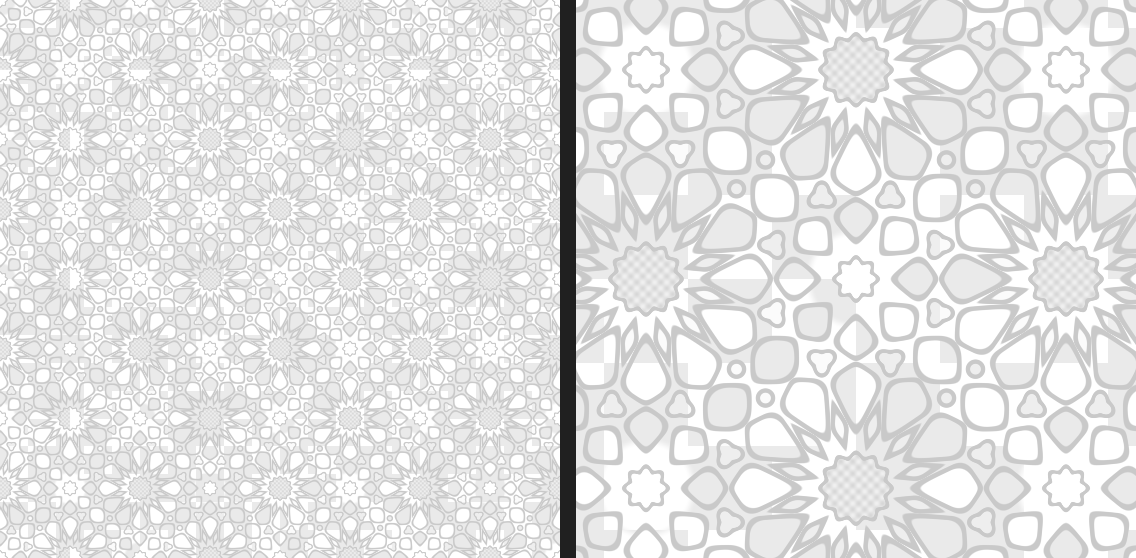
Left: the whole. Right: its middle third, enlarged.
Give the GLSL for this pattern, as a WebGL 1 fragment shader.

```glsl
precision highp float;
uniform vec2 u_resolution;

#define CELLS 8.0
#define LINE_HALF 0.0105
#define PATCHES 20.0
#define PATCH_FLIP 0.68
#define HATCH 110.0
#define WHITE vec3(1.0)
#define PALE vec3(0.918)
#define LINE_GREY vec3(0.79)

const float PI = 3.14159265;

float hash(vec2 p) {
  p = fract(p * vec2(0.1031, 0.1137));
  p += dot(p, p.yx + 33.3);
  return fract((p.x + p.y) * p.x * 7.3);
}

float smoothMax(float a, float b, float k) {
  float h = max(k - abs(a - b), 0.0) / k;
  return max(a, b) + 0.25 * h * h * k;
}

// Rotates a point into the sector around the nearest of n spokes
vec2 foldSpokes(vec2 p, float n, float offset) {
  float sector = 2.0 * PI / n;
  float a = mod(atan(p.y, p.x) - offset + 0.5 * sector, sector) - 0.5 * sector;
  return length(p) * vec2(cos(a), sin(a));
}

// Rounded kite along x: tips at inner and outer, widest at shoulder
float kite(vec2 q, float inner, vec2 shoulder, float outer, float bend) {
  float y = length(vec2(q.y, bend));
  vec2 nearSide = normalize(vec2(-shoulder.y, shoulder.x - inner));
  vec2 farSide = normalize(vec2(shoulder.y, outer - shoulder.x));
  return smoothMax(dot(vec2(q.x - inner, y), nearSide),
                   dot(vec2(q.x - outer, y), farSide), 3.0 * bend);
}

float lobedDisc(vec2 q, float n, float radius, float lobe) {
  return length(q) - radius - lobe * cos(n * atan(q.y, q.x));
}

// Triangle with the small star at (0,0) and the rosette at (1,0)
vec2 foldTile(vec2 g) {
  vec2 p = abs(mod(g + 1.0, 2.0) - 1.0);
  if (p.x + p.y > 1.0) p = 1.0 - p.yx;
  return p.y > p.x ? p.yx : p;
}

void main() {
  vec2 uv = gl_FragCoord.xy / u_resolution;
  vec2 g = uv * CELLS;
  float soft = 0.6 * CELLS / min(u_resolution.x, u_resolution.y);
  vec2 p = foldTile(g);
  vec2 b = vec2(1.0 - p.x, p.y);
  float rosetteAngle = atan(b.y, b.x);

  // Rosette parts
  float petals = kite(foldSpokes(b, 12.0, 0.0), 0.235, vec2(0.515, 0.129), 0.608, 0.022);
  float spikes = kite(foldSpokes(b, 12.0, PI / 12.0), 0.2, vec2(0.3, 0.036), 0.42, 0.006);
  float hub = lobedDisc(b, 12.0, 0.158, 0.012);

  // Small star parts
  float drops = kite(foldSpokes(p, 8.0, 0.0), 0.155, vec2(0.305, 0.117), 0.396, 0.022);
  float star = lobedDisc(p, 8.0, 0.093, 0.011);

  // Shields on the diagonal and knots at the joints
  vec2 diagonal = vec2(p.x + p.y, p.y - p.x) * sqrt(0.5);
  float shields = kite(diagonal, 0.385, vec2(0.545, 0.148), 0.715, 0.034);
  float knots = min(lobedDisc(p - vec2(0.393, 0.163), 3.0, 0.056, 0.012),
                    length(p - vec2(0.569, 0.431)) - 0.036);

  // Straps are white around the small star and patchy elsewhere
  float strapHash = hash(floor(uv * PATCHES) + 31.0);
  float pale = step(0.38, strapHash) * smoothstep(0.2, 0.25, length(p));

  // Paleness of each part: 0 is white, 1 is pale grey
  float isAxial = step(rosetteAngle, PI / 12.0);
  float dropIsAxial = step(atan(p.y, p.x), PI / 8.0);
  if (petals < 0.0) pale = 1.0 - isAxial;
  if (drops < 0.0) pale = dropIsAxial;
  if (min(shields, star) < 0.0) pale = 0.0;
  if (min(knots, spikes) < 0.0) pale = 0.8;

  // Square patches flip the tone here and there
  float patchHash = hash(floor(uv * PATCHES) + 7.0);
  float flip = step(PATCH_FLIP, patchHash) * step(0.0, star);
  pale = mix(pale, 1.0 - pale, flip);

  // Hatched hubs, half blank along the top row and left column
  vec2 node = floor(g + 0.5);
  vec2 local = g - node;
  float weave = sin(g.x * HATCH) * sin(g.y * HATCH);
  float blank = 0.0;
  if (node.y == CELLS - 1.0) blank = smoothstep(soft, -soft, local.y);
  if (node.x == 1.0) blank = max(blank, smoothstep(-soft, soft, local.x));
  float hubTone = (1.3 + 0.6 * weave) * (1.0 - blank);
  pale = mix(pale, hubTone, 1.0 - smoothstep(-soft, soft, hub));

  // Outlines of all parts
  float edge = min(min(min(petals, spikes), min(hub, drops)),
                   min(min(star, shields), knots));
  float line = 1.0 - smoothstep(LINE_HALF - soft, LINE_HALF + soft, abs(edge));

  vec3 color = mix(WHITE, PALE, pale);
  color = mix(color, LINE_GREY, line);
  gl_FragColor = vec4(color, 1.0);
}
```
